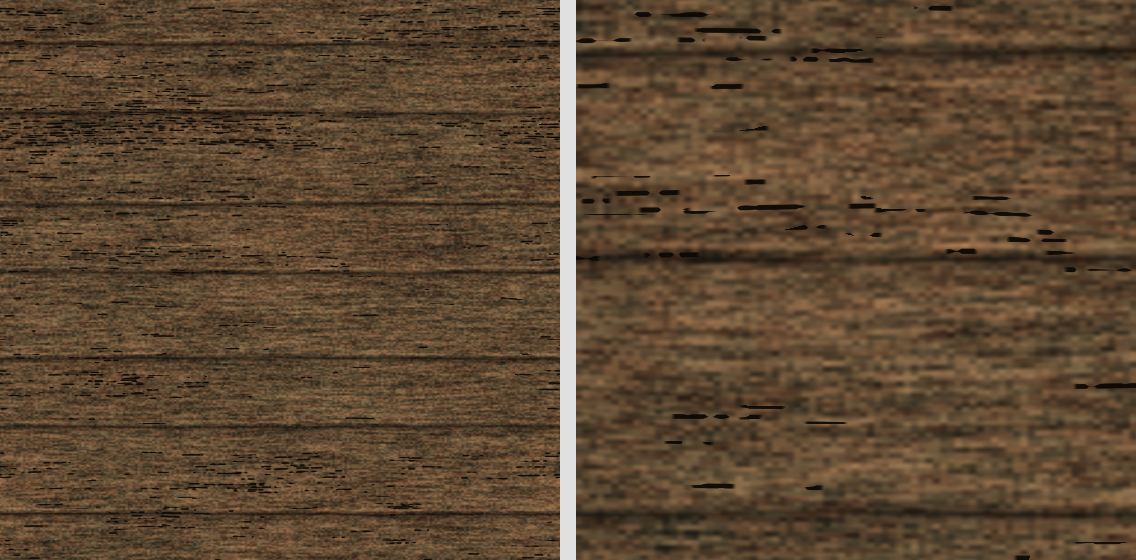
Left, the full canvas; right, a detail of the centre.
This texture is drawn by a WebGL 2 fragment shader. Its source:

```glsl
#version 300 es
precision highp float;

uniform vec2 u_resolution;
out vec4 fragColor;

const float TAU = 6.2831853;
const vec3 WOOD = vec3(0.378, 0.288, 0.197);
const vec3 PORE_DARK = vec3(0.045, 0.035, 0.02);
const vec3 WARM_SHIFT = vec3(0.045, -0.018, -0.02);

// Board joints, as heights on the canvas
const float SEAMS[7] = float[7](0.082, 0.238, 0.360, 0.513, 0.635, 0.798, 0.921);
const float SEAM_WIDTH = 0.0062;
const float SEAM_CORE = 0.0019;
const float SEAM_SHADE = 0.30;
const float RIM_OFFSET = 0.0080;

// Faint knots
const vec2 KNOTS[6] = vec2[6](vec2(0.82, 0.575), vec2(0.89, 0.49), vec2(0.16, 0.93),
                              vec2(0.58, 0.10), vec2(0.31, 0.05), vec2(0.57, 0.55));
const vec2 KNOT_SIZE = vec2(0.022, 0.021);

// Dark open pores
const vec2 PORE_GRID = vec2(17.0, 190.0);
const float PORE_CHANCE = 0.85;
const float PORE_HALF_WIDTH = 0.0012;

float hash(vec2 p) {
    vec3 q = fract(p.xyx * vec3(0.1031, 0.1030, 0.0973));
    q += dot(q, q.yzx + 33.33);
    return fract((q.x + q.y) * q.z);
}

// Value noise that wraps at the canvas edges
float noise(vec2 p, vec2 cells, float seed) {
    p *= cells;
    vec2 i = floor(p), f = fract(p);
    f = f * f * (3.0 - 2.0 * f);
    vec2 a = mod(i, cells) + seed;
    vec2 b = mod(i + 1.0, cells) + seed;
    return mix(mix(hash(a), hash(vec2(b.x, a.y)), f.x),
               mix(hash(vec2(a.x, b.y)), hash(b), f.x), f.y);
}

float bell(float d, float width) {
    return exp(-d * d / (width * width));
}

vec2 wrapDelta(vec2 d) {
    return d - round(d);
}

// Fibres from broad stain down to fine tooth
float grainTone(vec2 p) {
    float tone = 1.0;
    tone += 0.12 * (noise(p, vec2(5.0, 13.0), 11.0) - 0.5);
    tone += 0.20 * (noise(p, vec2(7.0, 75.0), 23.0) - 0.5);
    tone += 0.42 * (noise(p, vec2(12.0, 230.0), 37.0) - 0.5);
    tone += 0.46 * (noise(p, vec2(60.0, 310.0), 51.0) - 0.5);
    tone += 0.52 * (noise(p, vec2(230.0, 330.0), 73.0) - 0.5);
    return tone;
}

// One scattered dash per cell; each row slides by its own amount
float poreMask(vec2 p, float seed) {
    vec2 g = p * PORE_GRID + vec2(0.0, seed * 0.37);
    float row = mod(floor(g.y), PORE_GRID.y);
    g.x += hash(vec2(row, seed)) * PORE_GRID.x;
    vec2 id = vec2(mod(floor(g.x), PORE_GRID.x), row) + seed;

    float cluster = smoothstep(0.35, 0.95, noise(p, vec2(4.0, 13.0), 91.0));
    float rowBias = 1.8 * smoothstep(0.25, 0.85, noise(p, vec2(3.0, 95.0), seed));
    float sideBias = 0.62 + 0.38 * cos(TAU * (p.x - 0.28));
    float heightBias = 0.8 + 0.4 * cos(TAU * (p.y - 0.8));
    float chance = PORE_CHANCE * (cluster + 0.1) * rowBias * sideBias * heightBias;

    float halfLength = mix(0.12, 0.48, hash(id + 7.3));
    vec2 d = fract(g) - vec2(0.5, mix(0.35, 0.65, hash(id + 3.1)));
    d.y += d.x * 0.2 * (hash(id + 5.7) - 0.5);
    float ragged = 1.5 * smoothstep(0.15, 0.6, noise(p, vec2(150.0, 190.0), 19.0)) - 0.3;
    float soft = 0.7 / u_resolution.y;
    float across = 1.0 - smoothstep(-soft, soft, abs(d.y) / PORE_GRID.y - PORE_HALF_WIDTH * ragged);
    float along = 1.0 - smoothstep(halfLength - 0.06, halfLength, abs(d.x));
    return across * along * step(hash(id + 1.9), chance);
}

void main() {
    vec2 p = gl_FragCoord.xy / u_resolution;
    vec2 grainPos = p + vec2(0.0, 0.0015 * sin(TAU * (2.0 * p.x + 3.0 * p.y)));

    // Knots bend the grain and leave broken dark rings
    float knotShade = 0.0;
    for (int i = 0; i < 6; i++) {
        vec2 d = wrapDelta(p - KNOTS[i]) / KNOT_SIZE;
        float r = length(d) + 0.5 * (noise(p, vec2(45.0, 60.0), 29.0) - 0.5);
        float fade = exp(-r * r);
        grainPos.y += 0.006 * d.y * fade;
        float ring = 0.5 + 0.5 * sin(9.0 * r + 2.0 * d.x);
        knotShade += fade * ring * (i == 0 ? 0.40 : 0.18);
    }
    float tone = grainTone(grainPos) * (1.0 - knotShade);

    // Joints: soft groove, uneven dark core and a worn pale rim above
    float wear = noise(p, vec2(16.0, 40.0), 61.0);
    for (int i = 0; i < 7; i++) {
        float phase = float(i) * 2.4;
        float wobble = 0.0010 * sin(TAU * p.x + phase) + 0.0006 * sin(TAU * 4.0 * p.x - phase);
        float d = wrapDelta(vec2(0.0, p.y - SEAMS[i] - wobble)).y;
        tone *= 1.0 - SEAM_SHADE * bell(d, SEAM_WIDTH) - 0.06 * bell(d + 0.008, 0.008);
        tone *= 1.0 - (0.08 + 0.42 * wear) * bell(d, SEAM_CORE);
        tone += 0.40 * wear * bell(d - RIM_OFFSET, 0.0024);
    }

    // Uneven warm and olive tint
    float tint = 0.35 * (noise(p, vec2(5.0, 9.0), 43.0) - 0.5)
               + 0.9 * (noise(p, vec2(60.0, 230.0), 83.0) - 0.5);
    vec3 color = WOOD * max(tone, 0.3) + WARM_SHIFT * tint;

    float pores = max(poreMask(grainPos, 2.0), poreMask(grainPos, 131.0));
    color = mix(color, PORE_DARK, 0.95 * pores);
    fragColor = vec4(color, 1.0);
}
```
